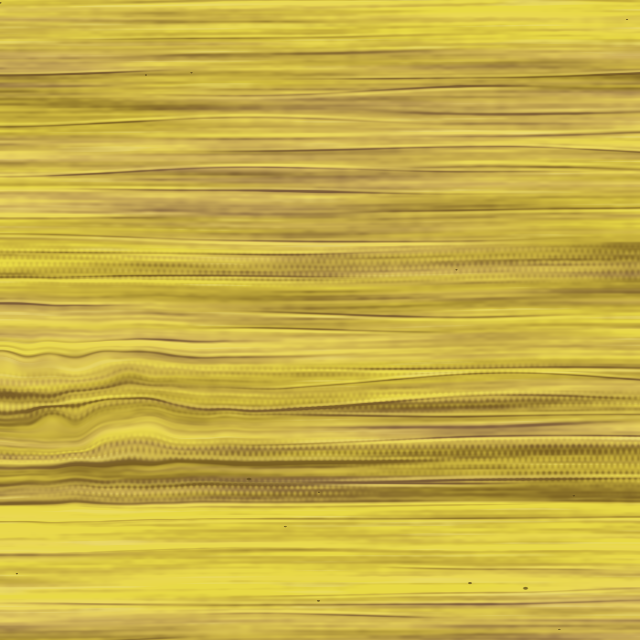
Write a Shadertoy shader that draws this texture.

```glsl
// Thick yellow paint dragged sideways: ochre bands, fine bristle streaks, creases and wrinkles.

const vec3 UMBER  = vec3(0.47, 0.37, 0.13);
const vec3 GOLD   = vec3(0.785, 0.695, 0.235);
const vec3 LEMON  = vec3(0.91, 0.85, 0.27);
const vec3 CREAM  = vec3(0.93, 0.87, 0.56);
const vec3 CHALKY = vec3(0.015, -0.01, 0.11);
const float TAU = 6.2831853;
const int CREASES = 44;
const int SPECKS = 14;

float hash(vec2 p) {
    vec3 q = fract(p.xyx * vec3(0.1031, 0.1030, 0.0973));
    q += dot(q, q.yzx + 33.33);
    return fract((q.x + q.y) * q.z);
}

float noise(vec2 p) {
    vec2 cell = floor(p), f = fract(p);
    f = f * f * (3.0 - 2.0 * f);
    float low = mix(hash(cell), hash(cell + vec2(1, 0)), f.x);
    float high = mix(hash(cell + vec2(0, 1)), hash(cell + vec2(1, 1)), f.x);
    return mix(low, high, f.y);
}

// Noise centred on zero, stretched by separate frequencies
float streak(vec2 p, float along, float across) {
    return noise(p * vec2(along, across) + across) - 0.5;
}

float band(float y, float low, float high, float soft) {
    return smoothstep(low - soft, low + soft, y) * (1.0 - smoothstep(high - soft, high + soft, y));
}

float bump(float d, float width) {
    return exp(-d * d / (width * width));
}

// Broad light and dark strokes
float strokeTone(float y) {
    float light = 0.20 * band(y, 0.93, 1.1, 0.012) + 0.25 * band(y, 0.065, 0.212, 0.004);
    float dark = 0.33 * band(y, 0.212, 0.305, 0.006) + 0.15 * band(y, 0.36, 0.43, 0.012);
    dark += 0.13 * band(y, 0.69, 0.75, 0.012) + 0.08 * band(y, 0.54, 0.61, 0.015);
    dark += 0.07 * band(y, 0.85, 0.92, 0.015);
    return light - dark;
}

// Where thin, chalky paint shows
float chalkiness(vec2 p) {
    float zones = band(p.y, 0.84, 0.925, 0.01) + band(p.y, 0.66, 0.77, 0.02) + band(p.y, -0.1, 0.06, 0.01);
    float lemonZone = band(p.y, 0.07, 0.21, 0.01) + band(p.y, 0.94, 1.1, 0.01);
    float grain = 1.2 * streak(p, 2.0, 31.0) + 0.8 * streak(p, 3.0, 120.0);
    return clamp(0.27 + 0.4 * zones - 0.3 * lemonZone + grain, 0.0, 1.0);
}

// Staggered canvas threads
float weave(vec2 p) {
    float row = p.y * 95.0 + 0.8 * streak(p, 5.0, 6.0);
    return sin(TAU * (p.x * 108.0 + 0.5 * floor(row))) * sin(TAU * fract(row) * 0.5);
}

// x: shadow, y: ridge light of one long fold
vec2 crease(vec2 p, float id) {
    float height = (id + hash(vec2(id, 1.7))) / float(CREASES);
    float centre = hash(vec2(id, 5.3));
    float reach = mix(0.2, 0.85, hash(vec2(id, 9.1)));
    float width = mix(0.0016, 0.0036, pow(hash(vec2(id, 13.9)), 2.0));
    float bend = 0.022 * (noise(vec2(p.x * 2.6, id * 7.3)) - 0.5);
    float d = p.y - height - bend;
    float side = hash(vec2(id, 21.5)) < 0.6 ? 1.0 : -1.0;
    float fade = 1.0 - smoothstep(reach * 0.4, reach, abs(p.x - centre));
    fade *= mix(0.35, 1.0, noise(vec2(p.x * 7.0, id * 3.1)));
    return fade * vec2(bump(d, width), bump(d - side * width * 2.1, width * 1.2));
}

float speck(vec2 p, float id) {
    vec2 centre = vec2(hash(vec2(id, 31.0)), hash(vec2(id, 47.0)));
    float radius = mix(0.0012, 0.0035, pow(hash(vec2(id, 59.0)), 3.0));
    float d = length((p - centre) * vec2(0.7, 1.2));
    return 1.0 - smoothstep(radius * 0.5, radius * 1.5, d);
}

void mainImage(out vec4 fragColor, in vec2 fragCoord) {
    vec2 p = fragCoord / iResolution.xy;

    // Gentle drift, with a knot of wrinkles at the left
    float knot = bump(p.x - 0.1, 0.2) * bump(p.y - 0.36, 0.11);
    vec2 q = p;
    q.y += 0.012 * streak(p, 2.2, 5.0);
    q.y += knot * (0.055 * streak(p, 9.0, 13.0) + 0.02 * streak(p, 25.0, 29.0));

    // Bands and bristle marks
    float tone = 0.57 + strokeTone(q.y);
    tone += 0.36 * streak(q, 1.8, 23.0) + 0.36 * streak(q, 2.5, 58.0);
    tone += 0.34 * streak(q, 4.0, 121.0) + 0.32 * streak(q, 8.0, 237.0);
    tone += 0.12 * streak(q, 60.0, 190.0);
    tone += knot * (0.12 + 0.4 * streak(q, 16.0, 37.0));

    // Threads where the paint lies thin
    float thin = band(q.y, 0.22, 0.31, 0.01) + 0.7 * band(q.y, 0.36, 0.43, 0.01) + 0.6 * band(q.y, 0.56, 0.61, 0.01);
    tone += 0.13 * thin * smoothstep(0.25, 0.6, noise(p * vec2(3.0, 30.0))) * weave(q);

    // Folds and the hard edge of the lowest dark stroke
    vec2 fold = vec2(0.7 * bump(q.y - 0.213, 0.003), 0.0);
    for (int i = 0; i < CREASES; i++) {
        fold = max(fold, crease(q, float(i)));
    }
    tone += 0.3 * fold.y - 0.55 * fold.x;

    // Pigment
    vec3 color = mix(UMBER, GOLD, smoothstep(-0.12, 0.62, tone));
    color = mix(color, LEMON, smoothstep(0.5, 0.95, tone));
    color += CHALKY * chalkiness(q);
    float glint = smoothstep(0.72, 0.92, noise(q * vec2(6.0, 210.0)));
    color = mix(color, CREAM, 0.3 * glint * smoothstep(0.4, 0.8, tone) + 0.18 * fold.y);

    // Grit
    for (int i = 0; i < SPECKS; i++) {
        color = mix(color, UMBER * 0.75, 0.75 * speck(p, float(i)));
    }
    fragColor = vec4(clamp(color, 0.0, 1.0), 1.0);
}
```
